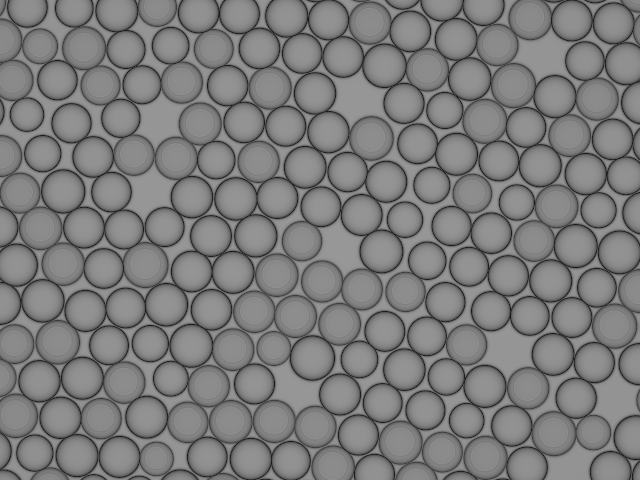
Reproduce this pattern procedurally as a Shadertoy shader.

```glsl
// A crowded single layer of translucent gray bubbles with dark rims, seen through a microscope.

vec3 hash3(vec2 cell) {
    vec3 p = fract(cell.xyx * vec3(0.1031, 0.1030, 0.0973));
    p += dot(p, p.yxz + 33.33);
    return fract((p.xxy + p.yzz) * p.zyx);
}

// Slow bending of the hexagonal rows.
vec2 rowDrift(vec2 p) {
    return 0.2 * vec2(sin(0.5 * p.y + 1.0), -sin(0.45 * p.x + 2.0));
}

// Bubble before packing: center, radius, and 1 if it shows an inner ring.
vec4 seedBubble(vec2 cell) {
    vec3 h = hash3(cell + 40.0);
    vec2 center = vec2(cell.x + 0.5 * cell.y, 0.866 * cell.y);
    center += rowDrift(center) + 0.26 * (h.xy - 0.5);
    float ringed = step(0.66, fract(h.z * 17.0));
    float radius = mix(0.455, 0.52, h.z) + 0.025 * ringed;
    if (h.z < 0.10) radius = 0.41;
    if (h.z < 0.025) radius = 0.28;   // stays empty
    return vec4(center, radius, ringed);
}

// Gray level of one bubble and its halo; offset is in units of its radius.
float bubbleShade(vec2 offset, float ringed) {
    float q = length(offset);
    float k = min(q, 1.0);
    float dome = 0.19 * pow(k, 4.0);
    float rim = 0.16 * pow(k, 18.0) + 0.13 * pow(k, 40.0);
    float shade = 0.575 - dome - rim;
    float softShade = 0.55 - 0.12 * pow(k, 4.0) - 0.20 * pow(k, 20.0);
    float ringGap = length(offset + vec2(0.03, -0.05)) - 0.64;
    softShade += 0.03 * exp(-pow(ringGap / 0.025, 2.0));
    softShade -= 0.035 * exp(-pow((ringGap - 0.05) / 0.035, 2.0));
    shade = mix(shade, softShade, ringed);
    return mix(0.585, shade, exp(-max(q - 1.0, 0.0) / 0.045));
}

void mainImage(out vec4 fragColor, in vec2 fragCoord) {
    vec2 uv = fragCoord / iResolution.y;
    vec2 p = mat2(0.995, 0.1, -0.1, 0.995) * uv / 0.0895;

    // Nearest cell of the skewed lattice.
    vec2 flatP = p - rowDrift(p);
    float row = flatP.y / 0.866;
    vec2 home = floor(vec2(flatP.x - 0.5 * row, row) + 0.5);

    // Nine by nine cells around the point.
    vec4 bubbles[81];
    for (int j = 0; j < 9; j++)
        for (int i = 0; i < 9; i++)
            bubbles[j * 9 + i] = seedBubble(home + vec2(i - 4, j - 4));

    // Two passes push overlaps apart, the third trims radii to touching.
    // Each result moves one cell down and left, a slot no longer read.
    for (int pass = 0; pass < 3; pass++) {
        int last = 8 - 2 * pass;
        for (int j = 1; j < last; j++)
            for (int i = 1; i < last; i++) {
                vec4 self = bubbles[j * 9 + i];
                vec2 push = vec2(0.0);
                float radius = self.z * 1.03;
                for (int n = 0; n < 9; n++) {
                    if (n == 4) continue;
                    vec4 other = bubbles[(j + n / 3 - 1) * 9 + i + n % 3 - 1];
                    vec2 away = self.xy - other.xy;
                    float gap = max(length(away), 0.001);
                    float reach = self.z + other.z;
                    push += away / gap * max(reach - gap, 0.0);
                    radius = min(radius, 1.01 * gap * self.z / reach);
                }
                if (pass < 2) self.xy += 0.45 * push;
                else self.z = self.z < 0.3 ? 0.0 : radius;
                bubbles[(j - 1) * 9 + i - 1] = self;
            }
    }

    // Darkest bubble wins, so touching rims merge.
    float gray = 0.585;
    for (int n = 0; n < 9; n++) {
        vec4 b = bubbles[(n / 3) * 9 + n % 3];
        if (b.z > 0.0) gray = min(gray, bubbleShade((p - b.xy) / b.z, b.w));
    }

    // Lamp falloff toward the corners.
    vec2 fromMiddle = fragCoord / iResolution.xy - 0.5;
    gray *= 1.01 - 0.07 * dot(fromMiddle, fromMiddle);
    fragColor = vec4(vec3(gray), 1.0);
}
```
